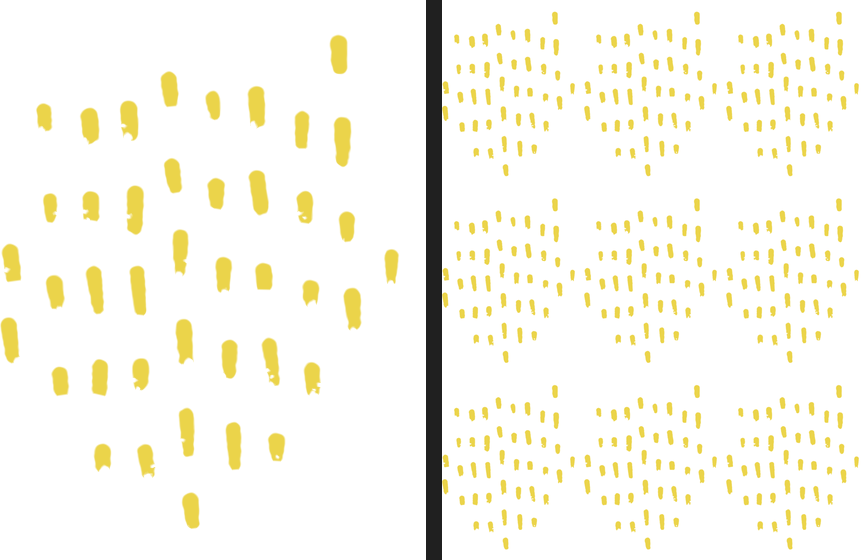
Left, the tile; right, the same tile 3 across and 3 down.
Reproduce this pattern procedurally as a Shadertoy shader.

```glsl
#define COLUMNS 10.0
#define ROW_STEP 0.152
#define MAX_ROWS 7
#define STRAY_COLUMN 8.0
#define HALF_WIDTH 0.0148
#define HALF_LENGTH vec2(0.027, 0.049)
#define LEAN 0.07
#define COLUMN_SLANT 0.05
#define EDGE_SOFTNESS 0.0021
#define PAPER vec3(1.0)
#define PAINT vec3(0.92, 0.83, 0.29)

vec4 hash4(vec2 p) {
    vec4 q = fract(p.xyxy * vec4(0.1031, 0.1030, 0.0973, 0.1099));
    q += dot(q, q.wzxy + 33.33);
    return fract((q.xxyz + q.yzzw) * q.zywx);
}

float gradientNoise(vec2 p) {
    vec2 i = floor(p), f = p - i;
    vec2 s = f * f * f * (f * (f * 6.0 - 15.0) + 10.0);
    vec2 o = vec2(0.0, 1.0);
    float a = dot(hash4(i).xy * 2.0 - 1.0, f);
    float b = dot(hash4(i + o.yx).xy * 2.0 - 1.0, f - o.yx);
    float c = dot(hash4(i + o.xy).xy * 2.0 - 1.0, f - o.xy);
    float d = dot(hash4(i + o.yy).xy * 2.0 - 1.0, f - o.yy);
    return mix(mix(a, b, s.x), mix(c, d, s.x), s.y);
}

// Removes an elliptical chip from a shape
float chip(float d, vec2 p, vec2 centre, vec2 radius) {
    float hole = (length((p - centre) / radius) - 1.0) * min(radius.x, radius.y);
    return max(d, -hole);
}

// Distance to one brush dab: round head, tapered and ragged foot
float dab(vec2 p, vec2 id) {
    vec4 shape = hash4(id + 17.0), wear = hash4(id + 53.0), spot = hash4(id + 91.0);
    float w = HALF_WIDTH * mix(0.78, 1.04, sqrt(shape.x));
    float len = mix(HALF_LENGTH.x, HALF_LENGTH.y, pow(shape.y, 1.6));
    float lean = LEAN + (shape.z - 0.5) * 0.2;
    p = mat2(cos(lean), -sin(lean), sin(lean), cos(lean)) * p;

    // Body with an uneven outline
    float along = clamp(0.5 - 0.5 * p.y / len, 0.0, 1.0);
    float radius = w * mix(1.0, mix(0.45, 0.95, shape.w), along * along);
    float d = length(vec2(p.x, max(abs(p.y) - len + w, 0.0))) - radius;
    vec2 grain = p / w + id * 7.3;
    d += w * (0.14 + 0.28 * along * along * along) * gradientNoise(grain * 1.1);

    // Flat lift-off at the foot
    if (wear.x > 0.4) d = max(d, -(p.y + len - 0.45 * w + 0.3 * p.x * (wear.y - 0.3)));

    // Torn foot, side nick and dry spot
    vec2 torn = p + 0.3 * w * gradientNoise(grain * 1.9 + 4.7);
    if (wear.z > 0.42) {
        vec2 foot = vec2(w * mix(-0.95, 0.6, wear.w), 0.2 * w - len);
        d = chip(d, torn, foot, w * mix(vec2(0.35, 0.5), vec2(0.7, 0.95), spot.x));
    }
    if (spot.y > 0.78) {
        float side = wear.w > 0.5 ? 1.0 : -1.0;
        d = chip(d, torn, vec2(side * w, -0.25 * len), w * vec2(0.55, 0.3));
    }
    if (spot.z > 0.82) {
        vec2 dry = vec2(w * (spot.w - 0.5) * 0.6, -0.5 * len);
        d = chip(d, torn, dry, w * vec2(0.26, 0.2));
    }
    return d;
}

void mainImage(out vec4 fragColor, in vec2 fragCoord) {
    // Height is one unit, y runs down
    float aspect = iResolution.x / iResolution.y;
    vec2 p = vec2(fragCoord.x, iResolution.y - fragCoord.y) / iResolution.y;
    float baseColumn = floor(p.x / aspect * COLUMNS);
    float d = 1.0;

    for (int i = -1; i <= 1; i++) {
        float column = mod(baseColumn + float(i), COLUMNS);

        // Each column spans part of a rounded, downward pointing cluster
        float u = (column + 0.5) / COLUMNS * 2.0 - 1.0;
        float first = 0.2 + 0.45 * pow(abs(u), 6.0);
        first += (hash4(vec2(column, 31.0)).x - 0.5) * 0.1;
        float last = 0.965 - 0.42 * (u + 0.1) * (u + 0.1);
        if (column == STRAY_COLUMN) first -= 1.3 * ROW_STEP;

        for (int k = 0; k < MAX_ROWS; k++) {
            vec2 id = vec2(column, float(k));
            float y = first + ROW_STEP * id.y;
            if (y > last) break;
            vec2 jitter = hash4(id + 5.0).xy - 0.5;
            vec2 centre = vec2((column + 0.24) / COLUMNS * aspect, y);
            centre.x += COLUMN_SLANT * (y - 0.5);
            centre += jitter * vec2(0.01, 0.018);

            // Wrapped offset keeps the tile seamless
            vec2 q = p - centre;
            q -= vec2(aspect, 1.0) * round(q / vec2(aspect, 1.0));
            if (abs(q.y) < 0.08) d = min(d, dab(vec2(q.x, -q.y), id));
        }
    }

    float soft = max(EDGE_SOFTNESS, 0.7 / iResolution.y);
    float cover = 1.0 - smoothstep(-soft, soft, d);
    fragColor = vec4(mix(PAPER, PAINT, cover), 1.0);
}
```
